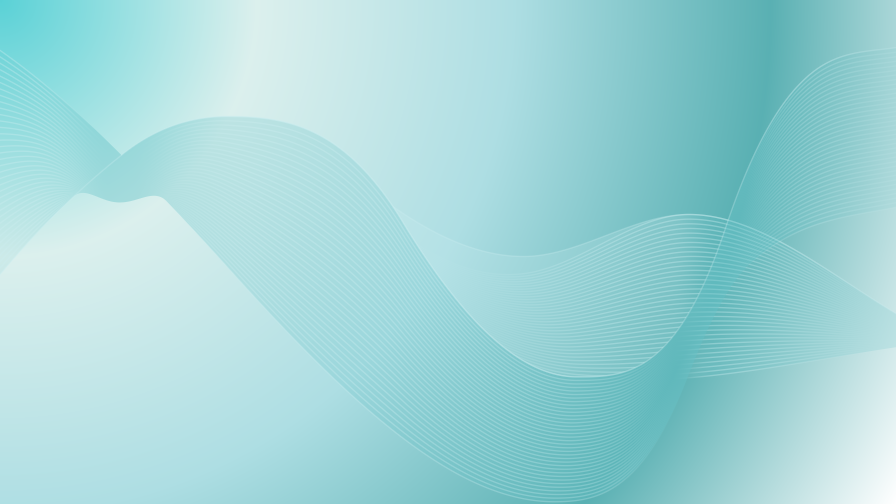
A WebGL 1 fragment shader for this background:

```glsl
precision highp float;
// Two translucent ribbons of fine lines sweep over a soft teal backdrop.
// The backdrop is a radial ramp from the upper left corner; each ribbon blends
// between two smooth cubic curves on a canvas 16 units wide and 9 units high.

uniform vec2 u_resolution;

const float LINE_COUNT = 36.0;
const vec3 AQUA = vec3(0.35, 0.82, 0.84);
const vec3 MIST = vec3(0.86, 0.94, 0.93);
const vec3 SKY = vec3(0.68, 0.87, 0.89);
const vec3 TEAL = vec3(0.35, 0.69, 0.70);
const vec3 VEIL = vec3(0.40, 0.76, 0.78);
const vec3 THREAD = vec3(0.80, 0.93, 0.94);

// Colour ramp by distance from the upper left corner (0) to the lower right (1)
vec3 backdrop(float r) {
  vec3 c = mix(AQUA, MIST, clamp(r / 0.25, 0.0, 1.0));
  c = mix(c, SKY, clamp((r - 0.25) / 0.25, 0.0, 1.0));
  c = mix(c, TEAL, clamp((r - 0.5) / 0.25, 0.0, 1.0));
  return mix(c, vec3(1.0), clamp((r - 0.75) / 0.25, 0.0, 1.0));
}

// Cubic between two knots, each holding x, height and slope
float arc(float x, vec3 a, vec3 b) {
  float w = b.x - a.x;
  float t = clamp((x - a.x) / w, 0.0, 1.0);
  float bend = w * t * (1.0 - t) * ((1.0 - t) * a.z - t * b.z);
  return mix(a.y, b.y, t * t * (3.0 - 2.0 * t)) + bend;
}

float mainCrest(float x) {
  vec3 rise = vec3(2.17, 6.23, 0.8), crest = vec3(4.06, 6.92, 0.0);
  vec3 fall = vec3(7.19, 5.04, -1.65), trough = vec3(10.3, 2.27, 0.0);
  vec3 climb = vec3(12.96, 4.94, 3.0), shoulder = vec3(14.5, 7.7, 0.8);
  if (x < rise.x) return arc(x, vec3(0.0, 4.1, 1.2), rise);
  if (x < crest.x) return arc(x, rise, crest);
  if (x < fall.x) return arc(x, crest, fall);
  if (x < trough.x) return arc(x, fall, trough);
  if (x < climb.x) return arc(x, trough, climb);
  if (x < shoulder.x) return arc(x, climb, shoulder);
  return arc(x, shoulder, vec3(16.0, 8.15, 0.15));
}

float mainBase(float x) {
  vec3 cross = vec3(2.17, 6.23, -1.0), fall = vec3(4.0, 4.3, -1.12);
  vec3 slide = vec3(6.67, 1.6, -0.85), trough = vec3(9.9, 0.04, 0.0);
  vec3 climb = vec3(12.29, 2.29, 2.6), turn = vec3(13.4, 4.3, 0.9);
  if (x < cross.x) return arc(x, vec3(0.0, 8.1, -0.7), cross);
  if (x < fall.x) return arc(x, cross, fall);
  if (x < slide.x) return arc(x, fall, slide);
  if (x < trough.x) return arc(x, slide, trough);
  if (x < climb.x) return arc(x, trough, climb);
  if (x < turn.x) return arc(x, climb, turn);
  return arc(x, turn, vec3(16.0, 5.3, 0.2));
}

float sideCrest(float x) {
  vec3 trough = vec3(9.35, 4.42, 0.0), crest = vec3(12.3, 5.17, 0.0);
  if (x < trough.x) return arc(x, vec3(6.5, 5.7, -0.8), trough);
  if (x < crest.x) return arc(x, trough, crest);
  return arc(x, crest, vec3(16.0, 3.4, -0.6));
}

float sideBase(float x) {
  vec3 trough = vec3(10.3, 2.25, -0.1);
  if (x < trough.x) return arc(x, vec3(6.5, 4.3, -0.7), trough);
  return arc(x, trough, vec3(16.0, 2.8, 0.15));
}

vec4 curves(float x) {
  return vec4(mainCrest(x), mainBase(x), sideCrest(x), sideBase(x));
}

float cover(float d, float px) { return clamp(d / px + 0.5, 0.0, 1.0); }

// Signed distance below a curve given as height and slope
float below(float y, vec2 curve) {
  return (curve.x - y) * inversesqrt(1.0 + curve.y * curve.y);
}

// Returns filled area, line coverage and openness (0 where lines crowd)
vec3 ribbon(float y, vec2 top, vec2 base, vec2 sag, float px) {
  float hi = -99.0, lo = 99.0, lines = 0.0;
  for (float i = 0.0; i < LINE_COUNT; i++) {
    float t = i / (LINE_COUNT - 1.0);
    float d = below(y, mix(top, base, t) + sag * 4.0 * t * (1.0 - t));
    hi = max(hi, d);
    lo = min(lo, d);
    lines = max(lines, cover(0.012 - abs(d), px));
  }
  float slope = 0.5 * (top.y + base.y);
  float gap = abs(top.x - base.x) / LINE_COUNT * inversesqrt(1.0 + slope * slope);
  float open = smoothstep(0.01, 0.08, gap);
  return vec3(cover(hi, px) * cover(-lo, px), lines * open, open);
}

void main() {
  vec2 p = gl_FragCoord.xy / u_resolution * vec2(16.0, 9.0);
  float px = 9.0 / u_resolution.y;
  vec4 h = curves(p.x);
  vec4 s = (curves(p.x + 0.01) - h) / 0.01;
  vec2 crest = vec2(h.x, s.x), side = vec2(h.z, s.z), floorLine = vec2(h.w, s.w);
  vec3 color = backdrop(length(p - vec2(0.0, 9.0)) / length(vec2(16.0, 9.0)));

  // Side ribbon, tucked behind the main crest on its left
  float right = smoothstep(12.0, 12.8, p.x);
  float shown = max(cover(-below(p.y, crest), px), right) * smoothstep(6.5, 7.2, p.x);
  float sheet = cover(below(p.y, side), px) * cover(-below(p.y, floorLine), px);
  vec2 inset = side - vec2(0.4 * (1.0 - smoothstep(8.0, 12.3, p.x)), 0.0);
  vec3 sideRibbon = ribbon(p.y, inset, floorLine, vec2(0.0), px);
  color = mix(color, mix(THREAD, VEIL, right), 0.2 * sheet * shown);
  color = mix(color, THREAD, 0.38 * sideRibbon.y * shown);
  color = mix(color, THREAD, 0.3 * cover(0.012 - abs(below(p.y, side)), px) * shown);

  // Main ribbon, sagging where it twists near the left
  float k = (p.x - 2.1) / 0.9;
  float dip = -0.85 * exp(-k * k);
  vec3 mainRibbon = ribbon(p.y, crest, vec2(h.y, s.y), vec2(dip, -2.0 * k / 0.9 * dip), px);
  float fade = mix(0.5, 1.0, smoothstep(0.0, 2.0, p.x)) * (1.0 - 0.6 * smoothstep(13.5, 16.0, p.x));
  color = mix(color, VEIL, mix(0.42, 0.25, mainRibbon.z) * mainRibbon.x * fade);
  color = mix(color, THREAD, 0.36 * mainRibbon.y * mix(1.0, fade, right));
  color = mix(color, THREAD, 0.3 * cover(0.012 - abs(below(p.y, crest)), px) * fade);
  gl_FragColor = vec4(color, 1.0);
}
```
